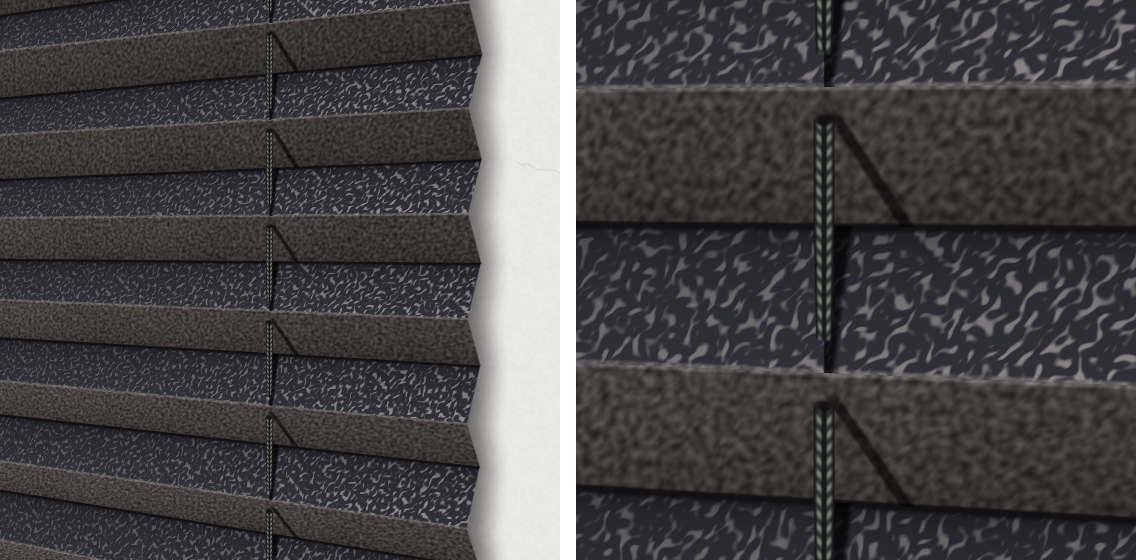
Left: the whole. Right: its middle third, enlarged.
Write a WebGL 2 fragment shader that draws this texture.

```glsl
#version 300 es
precision highp float;

uniform vec2 u_resolution;
out vec4 fragColor;

// Fold heights from the top: dot(coefficients, (1, k, k*k)) for pleat k
const vec3 VALLEY_LEFT  = vec3(0.1758, 0.1465, -0.0013);
const vec3 VALLEY_RIGHT = vec3(0.1000, 0.1875, -0.0010);
const vec3 RIDGE_LEFT   = vec3(0.2409, 0.1491, -0.0009);
const vec3 RIDGE_RIGHT  = vec3(0.1927, 0.1895, -0.0003);
const float BLIND_WIDTH = 0.847;
const vec2 VALLEY_EDGE = vec2(0.8605, -0.0011);   // side edge x, drift per pleat
const vec2 RIDGE_EDGE  = vec2(0.8365, -0.0008);

const float CORD_X = 0.481;
const float CORD_HALF = 0.0062;
const float CORD_GAP = 0.020;
const float BEADS = 125.0;
const float GRAIN_ACROSS = 290.0;
const float GRAIN_DOWN = 18.0;
const float WALL_SHADOW = 0.062;

const vec3 SLATE      = vec3(0.170, 0.168, 0.200);
const vec3 THREAD     = vec3(0.640, 0.620, 0.610);
const vec3 BROWN_DARK = vec3(0.150, 0.138, 0.136);
const vec3 BROWN_PALE = vec3(0.375, 0.352, 0.340);
const vec3 RIDGE      = vec3(0.430, 0.415, 0.415);
const vec3 CREASE     = vec3(0.065, 0.058, 0.065);
const vec3 CORD_DARK  = vec3(0.090, 0.095, 0.095);
const vec3 CORD_PALE  = vec3(0.480, 0.500, 0.475);
const vec3 WALL       = vec3(0.910, 0.910, 0.902);
const vec3 WALL_DARK  = vec3(0.430, 0.420, 0.420);

vec2 gradient(vec2 cell) {
    vec3 h = fract(cell.xyx * vec3(0.1031, 0.1030, 0.0973));
    h += dot(h, h.yzx + 33.33);
    float angle = 6.28318 * fract((h.x + h.y) * h.z);
    return vec2(cos(angle), sin(angle));
}

float gradientNoise(vec2 p) {
    vec2 i = floor(p), f = p - i;
    vec2 w = f * f * f * (f * (f * 6.0 - 15.0) + 10.0);
    float a = dot(gradient(i), f);
    float b = dot(gradient(i + vec2(1, 0)), f - vec2(1, 0));
    float c = dot(gradient(i + vec2(0, 1)), f - vec2(0, 1));
    float d = dot(gradient(i + vec2(1, 1)), f - vec2(1, 1));
    return mix(mix(a, b, w.x), mix(c, d, w.x), w.y);
}

float foldHeight(vec3 left, vec3 right, float k, float x) {
    vec3 powers = vec3(1.0, k, k * k);
    return mix(dot(left, powers), dot(right, powers), x / BLIND_WIDTH);
}

// Short slanted threads, bent by a slower noise
float weave(vec2 q) {
    q += 0.9 * gradientNoise(q * 0.3 + 7.0);
    return gradientNoise(vec2((q.x - q.y) * 0.36, (q.x + q.y) * 0.72));
}

vec3 wallColor(vec2 p, float edge) {
    float lit = smoothstep(-0.012, WALL_SHADOW, p.x - mix(edge, 0.848, 0.6));
    vec3 color = mix(WALL_DARK, WALL, lit);
    color += 0.012 * gradientNoise(p * 45.0) + 0.018 * gradientNoise(p * 130.0);
    // Hairline crack
    float crackY = 0.289 + 0.25 * (p.x - 0.918) + 0.008 * gradientNoise(p.xx * 40.0);
    float crack = 1.0 - smoothstep(0.0005, 0.0025, abs(p.y - crackY));
    return color - 0.06 * crack * smoothstep(0.91, 0.93, p.x);
}

void main() {
    vec2 p = gl_FragCoord.xy / u_resolution;
    p.y = 1.0 - p.y;
    float aa = 1.0 / u_resolution.y;

    // Find the pleat holding this point
    float k = -2.0;
    for (int i = -1; i < 7; i++)
        if (p.y >= foldHeight(VALLEY_LEFT, VALLEY_RIGHT, float(i), p.x)) k = float(i);
    float top = foldHeight(VALLEY_LEFT, VALLEY_RIGHT, k, p.x);
    float bottom = foldHeight(VALLEY_LEFT, VALLEY_RIGHT, k + 1.0, p.x);
    float ridge = foldHeight(RIDGE_LEFT, RIDGE_RIGHT, k, p.x);
    bool upper = p.y < ridge;
    float t = upper ? (p.y - top) / (ridge - top) : (p.y - ridge) / (bottom - ridge);
    float below = smoothstep(-aa, aa, p.y - ridge);

    // Fabric grain, coarser toward the near side
    vec2 q = vec2(GRAIN_ACROSS * (p.x - 0.25 * p.x * p.x), GRAIN_DOWN * (t + 2.0 * k));
    float threads = smoothstep(0.0, 0.42, weave(q));
    float bumps = gradientNoise(q * 0.75 + 31.0) + 0.6 * weave(q * 1.1 + 53.0);
    float cloud = gradientNoise(p * 9.0);

    float gain = mix(0.42, 0.86, smoothstep(0.05, 0.8, p.x)) * mix(0.65, 1.0, t);
    vec3 slate = mix(SLATE * (0.92 + 0.2 * t), THREAD, threads * gain);
    vec3 brown = mix(BROWN_DARK, BROWN_PALE, clamp(0.47 + 0.65 * bumps + 0.1 * cloud, 0.0, 1.0));
    brown *= mix(1.08, 0.9, p.x) * mix(0.9, 1.1, p.y) * (1.0 - 0.22 * t * t);
    vec3 color = mix(slate, brown, below);

    // Pale ridge and dark crease
    float ridgeLine = 1.0 - smoothstep(0.0008, 0.0035, abs(p.y - ridge));
    color = mix(color, RIDGE * (1.0 + 0.5 * bumps), 0.75 * ridgeLine);
    float creaseLine = 1.0 - smoothstep(0.001, 0.005, min(p.y - top, (bottom - p.y) * 1.8));
    color *= 1.0 - 0.4 * exp(-max(p.y - top, 0.0) * 110.0);
    color = mix(color, CREASE, 0.95 * creaseLine);

    // Cord shadow: slanted on the lower face, tapered on the upper face
    float dx = p.x - CORD_X;
    float slant = 1.0 - smoothstep(0.002, 0.006, abs(dx - 0.055 * (t - 0.1)));
    float wedge = smoothstep(-aa, aa, dx) * (1.0 - smoothstep(-0.002, 0.003, dx - 0.016 + 0.011 * t));
    color *= 1.0 - (upper ? 0.75 * wedge : 0.6 * slant * smoothstep(0.1, 0.25, t));

    // Braided cord passing through a hole beside each ridge
    float visible = smoothstep(CORD_GAP - 0.002, CORD_GAP + 0.002, abs(p.y - ridge));
    float halfWidth = CORD_HALF * (upper ? 1.0 - 0.3 * t : 1.0);
    float cord = (1.0 - smoothstep(-aa, aa, abs(dx) - halfWidth)) * visible;
    float bead = 0.5 + 0.5 * sin(6.28318 * BEADS * (p.y + 0.8 * abs(dx)));
    float strand = smoothstep(0.1, 0.4, abs(dx) / halfWidth) * (1.0 - smoothstep(0.55, 0.95, abs(dx) / halfWidth));
    color = mix(color, mix(CORD_DARK, CORD_PALE, strand * (0.25 + 0.75 * bead)), cord);
    float hole = length(vec2(dx, (p.y - ridge - CORD_GAP) * 1.6));
    color = mix(color, CREASE, 0.9 * (1.0 - smoothstep(0.003, 0.008, hole)));

    // Zigzag side edge against the wall
    float valleyX = VALLEY_EDGE.x + VALLEY_EDGE.y * k;
    float ridgeX = RIDGE_EDGE.x + RIDGE_EDGE.y * k;
    float edge = upper ? mix(valleyX, ridgeX, t) : mix(ridgeX, valleyX, t);
    color = mix(color, wallColor(p, edge), smoothstep(-aa, aa, p.x - edge));
    fragColor = vec4(clamp(color, 0.0, 1.0), 1.0);
}
```
